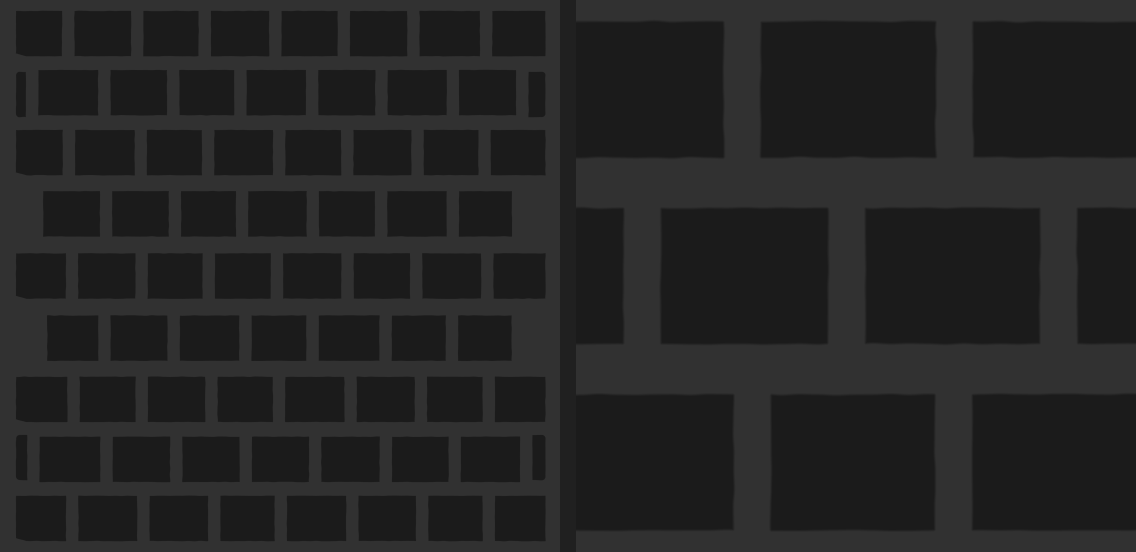
Left, the full canvas; right, a detail of the centre.
Give the GLSL for this pattern, as a Shadertoy shader.

```glsl
const vec2 CANVAS = vec2(768.0, 756.0);   // design units
const vec2 PITCH = vec2(95.2, 83.0);      // brick spacing
const vec2 WALL_X = vec2(22.0, 748.0);    // left and right ends of the wall
const float TOP = 15.0;
const float BRICK_HEIGHT = 62.0;
const float JOINT = 17.0;
const float MIDDLE_ROW = 4.0;
const float LAST_ROW = 8.0;
const vec3 MORTAR = vec3(0.193);
const vec3 BRICK = vec3(0.104);

float hash(vec2 p) {
    return fract(sin(dot(p, vec2(127.1, 311.7))) * 43758.5453);
}

float noise(vec2 p) {
    vec2 i = floor(p), f = fract(p);
    f = f * f * (3.0 - 2.0 * f);
    return mix(mix(hash(i), hash(i + vec2(1, 0)), f.x),
               mix(hash(i + vec2(0, 1)), hash(i + vec2(1, 1)), f.x), f.y);
}

float roundedBox(vec2 p, vec2 low, vec2 high, float radius) {
    vec2 q = abs(p - 0.5 * (low + high)) - 0.5 * (high - low) + radius;
    return length(max(q, 0.0)) + min(max(q.x, q.y), 0.0) - radius;
}

// Rows next to the outermost ones end in narrow slivers
bool hasSlivers(float row) {
    return abs(row - MIDDLE_ROW) == 3.0;
}

// Uneven vertical spacing of the courses
float rowTop(float row) {
    return TOP + PITCH.y * row - 3.0 * sin(row * 0.7854);
}

// Centre of the vertical joint to the left of a brick
float jointX(float column, float row) {
    float odd = mod(row, 2.0);
    float x = 1.8 + PITCH.x * (column + 0.5 * odd);
    float drift = 1.25 * (row - MIDDLE_ROW) * sin(3.1416 * x / CANVAS.x);
    float inset = 0.0;
    if (odd > 0.5 && (column == 0.0 || column == 7.0))
        inset = (hasSlivers(row) ? -3.0 : 4.5) * sign(CANVAS.x * 0.5 - x);
    return x + drift + inset + 6.0 * (hash(vec2(column, row)) - 0.5);
}

float brickDistance(vec2 p, float column, float row) {
    bool odd = mod(row, 2.0) > 0.5;
    bool sliver = odd && (column < 0.0 || column > 6.0);
    if (sliver && !hasSlivers(row)) return 1e3;

    float top = rowTop(row);
    if (sliver) top += 2.5 * sign(MIDDLE_ROW - row);
    vec2 low = vec2(max(jointX(column, row) + 0.5 * JOINT, WALL_X.x), top);
    vec2 high = vec2(min(jointX(column + 1.0, row) - 0.5 * JOINT, WALL_X.y),
                     top + BRICK_HEIGHT);

    // Slivers are rounded on their outer side only
    bool outerSide = (p.x < 0.5 * (low.x + high.x)) == (column < 0.0);
    float d = roundedBox(p, low, high, sliver && outerSide ? 5.0 : 0.6);

    // Worn lower left corner on the first brick of full rows
    if (!odd && column == 0.0) {
        vec2 corner = vec2(low.x, high.y - 4.0);
        d = max(d, dot(p - corner, normalize(vec2(-4.0, 14.0))));
    }
    return d;
}

float wallDistance(vec2 p) {
    float row = clamp(floor((p.y - TOP + 10.5) / PITCH.y), 0.0, LAST_ROW);
    float column = floor((p.x - 1.8) / PITCH.x - 0.5 * mod(row, 2.0));
    float d = 1e3;
    for (float side = -1.0; side <= 1.0; side++)
        d = min(d, brickDistance(p, column + side, row));
    return d;
}

void mainImage(out vec4 fragColor, in vec2 fragCoord) {
    vec2 p = fragCoord / iResolution.xy * CANVAS;
    p.y = CANVAS.y - p.y;   // rows count downwards
    float pixel = CANVAS.y / iResolution.y;

    // Slightly irregular edges
    float d = wallDistance(p) + 0.8 * (noise(p * 0.12) - 0.5);
    float softness = max(0.7 * pixel, 0.9);
    float brick = 1.0 - smoothstep(-softness, softness, d);
    fragColor = vec4(mix(MORTAR, BRICK, brick), 1.0);
}
```
